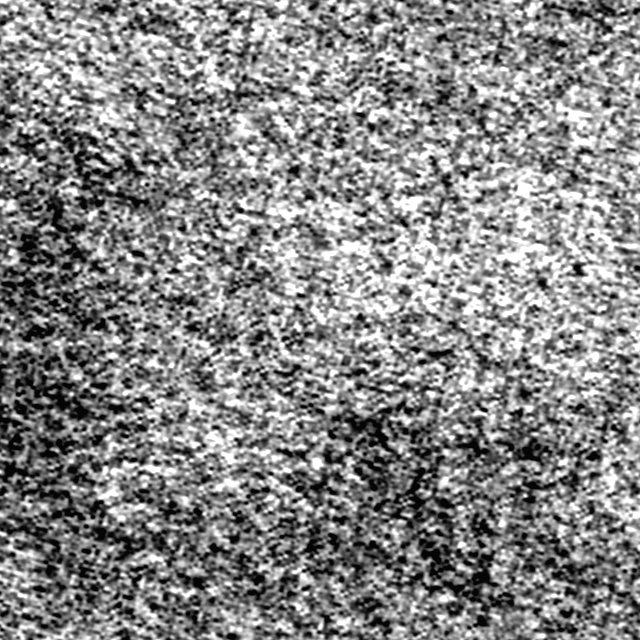
Write a three.js fragment shader that draws this texture.

```glsl
varying vec2 vUv;

float hash(vec2 p) {
  return fract(sin(dot(p, vec2(127.1, 311.7))) * 43758.5453);
}

// Smooth value noise centred on zero
float noise(vec2 p) {
  vec2 cell = floor(p);
  vec2 f = fract(p);
  f = f * f * (3.0 - 2.0 * f);
  float low = mix(hash(cell), hash(cell + vec2(1.0, 0.0)), f.x);
  float high = mix(hash(cell + vec2(0.0, 1.0)), hash(cell + vec2(1.0, 1.0)), f.x);
  return mix(low, high, f.y) - 0.5;
}

mat2 rotation(float angle) {
  float c = cos(angle);
  float s = sin(angle);
  return mat2(c, s, -s, c);
}

float glow(vec2 p, vec2 centre, vec2 radius) {
  vec2 d = (p - centre) / radius;
  return exp(-dot(d, d));
}

// Broad light and dark patches
float clouds(vec2 p) {
  float tone = 0.32 * noise(p * 4.0 + 3.7) + 0.26 * noise(rotation(0.6) * p * 10.0 + 17.0);
  tone += 0.28 * glow(p, vec2(0.06, 0.96), vec2(0.17, 0.13));
  tone += 0.11 * glow(p, vec2(0.92, 0.56), vec2(0.25, 0.22));
  tone -= 0.13 * glow(p, vec2(0.1, 0.44), vec2(0.25, 0.14));
  tone -= 0.08 * glow(p, vec2(0.55, 0.2), vec2(0.3, 0.2));
  return tone;
}

// Short ripples, nearly level and falling gently to the right
float ripples(vec2 p) {
  p.y += 0.18 * p.x + 0.04 * noise(p * 4.0 + 31.0);
  return 0.52 * noise(p * vec2(44.0, 100.0) + 5.3)
       + 0.5 * noise(rotation(0.12) * p * vec2(62.0, 118.0) + 71.0);
}

// Fine speckle from two turned lattices
float grain(vec2 p) {
  return 0.82 * noise(rotation(0.25) * p * vec2(150.0, 185.0) + 11.0)
       + 0.55 * noise(rotation(-0.55) * p * vec2(125.0, 160.0) + 240.0);
}

void main() {
  float tone = 0.55 + clouds(vUv) + ripples(vUv) + grain(vUv);
  gl_FragColor = vec4(vec3(clamp(tone, 0.02, 1.0)), 1.0);
}
```
